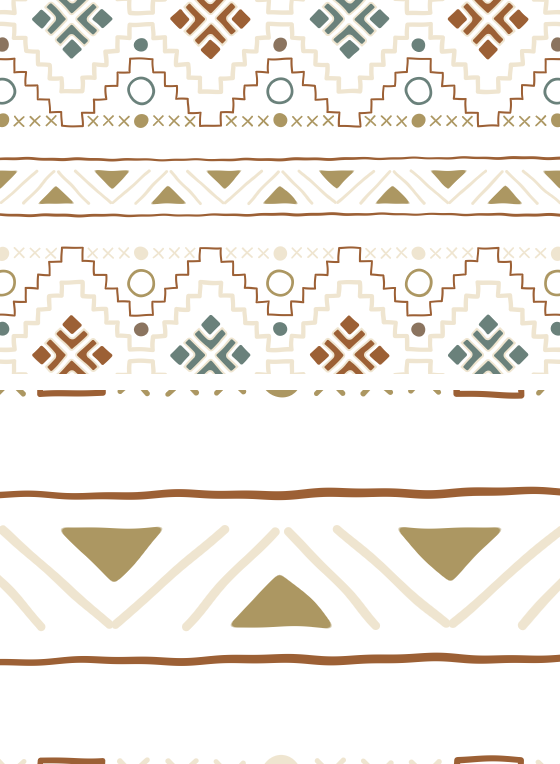
Top, the full canvas; bottom, a detail of the centre.
This pattern is drawn by a Shadertoy shader. Its source:

```glsl
#define UNITS 768.0
#define COLUMN 190.3
#define BAND_CELL 153.8
#define STEP vec2(16.2, 18.4)
#define WOBBLE 0.55
#define CREAM vec3(0.937, 0.898, 0.816)
#define BROWN vec3(0.612, 0.376, 0.208)
#define OLIVE vec3(0.675, 0.592, 0.384)
#define TEAL vec3(0.416, 0.506, 0.482)
#define UMBER vec3(0.545, 0.455, 0.373)

void paint(inout vec3 col, vec3 ink, float d) {
    float pixel = UNITS / iResolution.x;
    col = mix(col, ink, clamp(0.5 - d / pixel, 0.0, 1.0));
}

float segment(vec2 p, vec2 a, vec2 b) {
    vec2 v = b - a;
    return length(p - a - v * clamp(dot(p - a, v) / dot(v, v), 0.0, 1.0));
}

float roundBox(vec2 p, vec2 halfSize, float r) {
    vec2 q = abs(p) - halfSize + r;
    return length(max(q, 0.0)) + min(max(q.x, q.y), 0.0) - r;
}

float smoothMax(float a, float b, float k) {
    float h = max(k - abs(a - b), 0.0) / k;
    return max(a, b) + h * h * k * 0.25;
}

// Hand-drawn unevenness from layered sines
vec2 wobble(vec2 p) {
    return sin(p.yx * vec2(0.11, 0.083) + sin(p * 0.047) * 2.0)
         + 0.5 * sin(p.yx * vec2(0.23, 0.19) + p * 0.031);
}

// Five-step descent from the origin, mirrored in x
float staircase(vec2 p) {
    float d = 1e3;
    p.x = abs(p.x);
    for (int k = 0; k < 6; k++) {
        vec2 corner = vec2(16.0, 0.0) + STEP * float(k);
        d = min(d, segment(p, corner - vec2(STEP.x, 0.0), corner));
        if (k < 5) d = min(d, segment(p, corner, corner + vec2(0.0, STEP.y)));
    }
    return d;
}

// Upright triangle with its tip at the origin, y pointing down
float triangle(vec2 p) {
    float side = dot(vec2(sqrt(p.x * p.x + 3.0), -p.y), vec2(0.72, 0.69));
    return smoothMax(side - 1.0, p.y - 25.0, 4.0);
}

// Four corner tiles and four chevrons set on a diagonal grid
void diamond(inout vec3 col, vec2 p, vec3 ink) {
    vec2 q = abs(vec2(p.x + p.y, p.x - p.y)) * 0.7071;
    float arms = roundBox(q - 20.5, vec2(15.5), 2.0);
    float notch = roundBox(q - 43.0, vec2(30.0), 6.0);
    float chevron = smoothMax(arms, -notch, 2.0);
    paint(col, CREAM, chevron - 2.6);
    paint(col, ink, chevron);
    paint(col, ink, roundBox(q - 29.5, vec2(10.0), 2.5));
}

// Stepped border, y measured inward from the outer edge
void border(inout vec3 col, vec2 p, bool upper) {
    float column = (p.x - UNITS * 0.5) / COLUMN;
    float ringId = floor(column + 0.5);
    float gemId = floor(column);
    vec2 r = vec2((column - ringId) * COLUMN, p.y);
    vec2 g = vec2((column - gemId - 0.5) * COLUMN, p.y - 25.5);
    bool evenRing = mod(ringId, 2.0) < 0.5;
    bool evenGem = mod(gemId, 2.0) < 0.5;

    paint(col, CREAM, staircase(vec2(r.x, abs(r.y - 25.0) - 8.0)) - 3.0);
    paint(col, BROWN, staircase(r - vec2(0.0, 80.3)) - 1.4);
    diamond(col, g, evenGem == upper ? TEAL : BROWN);

    // Dot, ring and dot stacked under each peak
    paint(col, evenRing == upper ? UMBER : TEAL, length(r - vec2(0.0, 61.0)) - 9.5);
    float ring = abs(length(r - vec2(0.0, 124.3)) - 17.0);
    paint(col, upper ? TEAL : OLIVE, ring - 1.9);
    vec3 rowInk = upper ? OLIVE : CREAM;
    paint(col, rowInk, length(r - vec2(0.0, 164.8)) - 9.5);

    // Three crosses on each side
    float side = abs(r.x) - 1.5;
    side -= clamp(floor(side / 21.7 + 0.5), 1.0, 3.0) * 21.7;
    vec2 cross2 = abs(vec2(side, r.y - 165.5));
    paint(col, rowInk, segment(cross2, vec2(0.0), vec2(6.2)) - 1.2);
}

// Central band of alternating triangles and slanted strokes
void band(inout vec3 col, vec2 p) {
    float x = mod(p.x - UNITS * 0.5 - 0.5 + BAND_CELL * 0.5, BAND_CELL) - BAND_CELL * 0.5;
    vec2 q = vec2(abs(x), p.y);
    float strokes = min(segment(q, vec2(3.0, 234.5), vec2(44.0, 278.0)),
                        segment(q, vec2(26.0, 234.5), vec2(75.5, 278.0)));
    paint(col, CREAM, strokes - 2.0);
    paint(col, OLIVE, triangle(vec2(x, p.y - 254.2)));
    paint(col, OLIVE, triangle(vec2(q.x - BAND_CELL * 0.5, 258.2 - p.y)));

    // Slowly drifting rules
    float upperRule = 217.4 + 1.3 * sin(p.x * 0.0075 - 0.3);
    float lowerRule = 294.1 + 0.9 * sin(p.x * 0.0085 + 0.3);
    float halfWidth = 1.75 + 0.3 * sin(p.x * 0.019);
    paint(col, BROWN, min(abs(p.y - upperRule), abs(p.y - lowerRule)) - halfWidth);
}

void mainImage(out vec4 fragColor, in vec2 fragCoord) {
    vec2 p = (fragCoord - 0.5 * iResolution.xy) * UNITS / iResolution.x;
    p = vec2(p.x + UNITS * 0.5, 256.0 - p.y);
    p += WOBBLE * wobble(p);
    bool upper = p.y < 256.0;

    vec3 col = vec3(1.0);
    border(col, vec2(p.x, upper ? p.y : 512.0 - p.y), upper);
    band(col, p);
    fragColor = vec4(col, 1.0);
}
```
